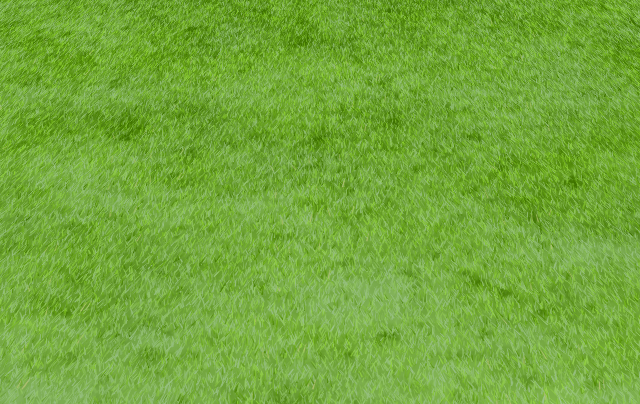
Reproduce this texture procedurally as a Shadertoy shader.

```glsl
// Mown green lawn receding in perspective, built from layers of small leaning blades.

const vec3 DEEP_GREEN = vec3(0.41, 0.63, 0.14);
const vec3 BRIGHT_GREEN = vec3(0.485, 0.72, 0.185);
const vec3 SOFT_GREEN = vec3(0.52, 0.705, 0.37);
const vec3 STRAW = vec3(0.70, 0.75, 0.45);
const float RECESSION = 0.56;   // how much the blades shrink towards the top
const float CELL = 0.021;       // spacing of blades in the foreground
const int LAYERS = 8;

float hash(vec2 p) {
    return fract(sin(dot(p, vec2(127.1, 311.7))) * 43758.5453);
}

float valueNoise(vec2 p) {
    vec2 i = floor(p);
    vec2 f = fract(p);
    f = f * f * (3.0 - 2.0 * f);
    float low = mix(hash(i), hash(i + vec2(1.0, 0.0)), f.x);
    float high = mix(hash(i + vec2(0.0, 1.0)), hash(i + vec2(1.0, 1.0)), f.x);
    return mix(low, high, f.y);
}

float fbm(vec2 p) {
    float sum = 0.0;
    float weight = 0.5;
    for (int i = 0; i < 4; i++) {
        sum += weight * valueNoise(p);
        p = p * 2.03 + vec2(17.3, 9.1);
        weight *= 0.55;
    }
    return sum / 1.01;
}

// Tone runs from deep to bright green, haze adds the pale bluish sheen.
vec3 grassColor(float tone, float haze) {
    vec3 green = mix(DEEP_GREEN, BRIGHT_GREEN, clamp(tone, -1.5, 2.2));
    return mix(green, SOFT_GREEN + 0.03 * tone, clamp(haze, -0.35, 1.4));
}

// Returns coverage in x and height along the blade in y.
vec2 blade(vec2 p, float lean, float len, float halfWidth, float soft) {
    vec2 axis = vec2(sin(lean), cos(lean));
    float h = dot(p, axis) / len;
    float bend = 0.12 * len * lean * h * h;
    float side = abs(dot(p, vec2(axis.y, -axis.x)) - bend);
    float width = halfWidth * (1.0 - 0.7 * clamp(h, 0.0, 1.0));
    float cover = clamp((width - side) / soft + 0.5, 0.0, 1.0);
    cover *= smoothstep(0.0, 0.15, h) * (1.0 - smoothstep(0.8, 1.0, h));
    return vec2(cover, h);
}

// Paints one layer of blades over the colour below, far rows first.
vec3 paintLayer(vec3 below, vec2 ground, float layer, vec2 shade, float contrast, float soft) {
    vec2 p = ground / CELL + layer * vec2(13.37, 7.71);
    vec2 cell = floor(p);
    for (int row = 0; row >= -2; row--) {
        for (int col = -1; col <= 1; col++) {
            vec2 id = cell + vec2(float(col), float(row));
            vec2 seed = id + layer * 31.0;
            vec2 root = id + vec2(hash(seed), hash(seed + 5.3));
            float shape = hash(seed + 11.9);
            float tint = hash(seed + 23.7) - 0.5;
            float sheen = hash(seed + 41.1) - 0.5;
            float lean = (hash(seed + 57.7) - 0.5) * 1.35;
            float len = mix(0.015, 0.032, shape);
            float halfWidth = mix(0.0013, 0.0025, hash(seed + 71.3));
            vec2 hit = blade((p - root) * CELL, lean, len, halfWidth, soft);
            float tone = shade.x + contrast * (2.5 * tint + 0.8 * (hit.y - 0.45));
            float haze = shade.y + contrast * (1.5 * sheen + 0.5 * tint);
            vec3 color = grassColor(tone, haze);
            color = mix(color, STRAW, 0.8 * step(0.987, shape));
            below = mix(below, color, hit.x);
        }
    }
    return below;
}

void mainImage(out vec4 fragColor, in vec2 fragCoord) {
    vec2 uv = fragCoord / iResolution.y;
    float centre = 0.5 * iResolution.x / iResolution.y;

    // Perspective keeps blade proportions while shrinking them with distance
    float scale = 1.0 - RECESSION * uv.y;
    vec2 ground = vec2((uv.x - centre) / scale, -log(scale) / RECESSION) + 4.0;
    float soft = max(1.0 / iResolution.y, 0.0015) / scale;

    // Broad patches of light and sheen, smaller clumps and shadowed tufts
    float light = fbm(ground * vec2(2.3, 5.5)) - 0.5;
    float sheen = fbm(ground * vec2(3.1, 7.0) + 23.0) - 0.5;
    float clump = fbm(ground * vec2(17.0, 24.0) + 37.0) - 0.5;
    float tuft = smoothstep(0.58, 0.88, fbm(ground * vec2(11.0, 17.0) + 51.0));
    float tone = 0.86 - 0.46 * uv.y + 1.6 * light + 1.1 * clump - 0.9 * tuft;
    float haze = 0.70 - 0.48 * uv.y + 1.5 * sheen + 0.5 * clump - 0.4 * tuft;

    // Shaded thatch, then the blades, whose contrast offsets their shrinking
    float contrast = pow(scale, -0.6);
    vec3 color = grassColor(tone - 1.1, haze - 0.2);
    for (int i = 0; i < LAYERS; i++) {
        color = paintLayer(color, ground, float(i), vec2(tone, haze), contrast, soft);
    }
    fragColor = vec4(color, 1.0);
}
```
